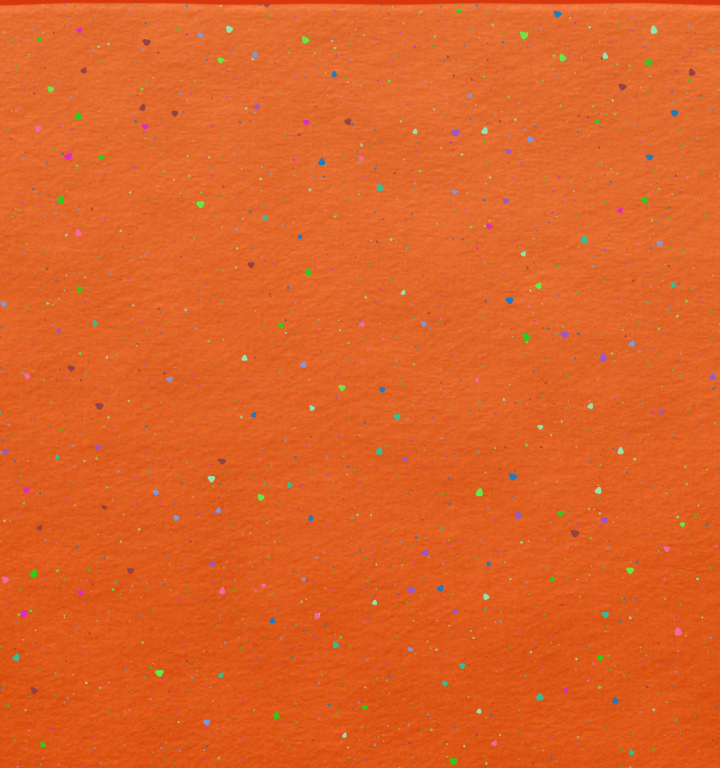
Write a Shadertoy shader that draws this texture.

```glsl
float hash(vec2 p) {
    return fract(sin(dot(p, vec2(127.1, 311.7))) * 43758.5453);
}

float noise(vec2 p) {
    vec2 i = floor(p), f = fract(p);
    f = f * f * (3.0 - 2.0 * f);
    return mix(mix(hash(i), hash(i + vec2(1, 0)), f.x),
               mix(hash(i + vec2(0, 1)), hash(i + vec2(1, 1)), f.x), f.y);
}

// Paper relief: short fibres lying mostly sideways
float relief(vec2 p) {
    p.y += 0.012 * noise(p * 9.0);
    return 0.5 * noise(p * vec2(48, 95)) + 0.35 * noise(p * vec2(105, 190) + 17.0)
         + 0.25 * noise(p * vec2(210, 330) + 41.0);
}

vec3 speckColor(float pick) {
    vec3 inks[10] = vec3[10](
        vec3(0.14, 0.82, 0.10), vec3(0.08, 0.48, 0.78), vec3(0.60, 0.34, 0.80),
        vec3(0.56, 0.25, 0.27), vec3(0.38, 0.94, 0.28), vec3(0.50, 0.60, 0.88),
        vec3(0.18, 0.76, 0.60), vec3(0.94, 0.42, 0.66), vec3(0.55, 0.93, 0.74),
        vec3(0.86, 0.16, 0.80));
    return inks[int(pick * 9.99)];
}

// One jittered layer of rounded chips, as colour and coverage
vec4 specks(vec2 p, float cells, float density, float seed) {
    vec2 q = p * cells + seed;
    vec2 id = floor(q) + seed * 3.0;
    vec2 center = 0.12 + 0.76 * vec2(hash(id), hash(id + 5.3));
    vec2 d = fract(q) - center;

    float turn = 6.2832 * hash(id + 9.1);
    d = mat2(cos(turn), -sin(turn), sin(turn), cos(turn)) * d;
    d.x *= 0.75 + 0.2 * hash(id + 2.7);
    float radius = mix(0.045, 0.082, hash(id + 12.9));
    radius *= 1.0 + 0.14 * sin(3.0 * atan(d.y, d.x) + turn);

    float soft = 0.7 * cells / iResolution.y;
    float cover = 1.0 - smoothstep(-soft, soft, length(d) - radius);
    cover *= step(hash(id + 21.4), density);
    return vec4(speckColor(hash(id + 33.8)), cover);
}

void mainImage(out vec4 fragColor, in vec2 fragCoord) {
    vec2 p = fragCoord / iResolution.y;
    float x = fragCoord.x / iResolution.x;

    // Orange sheet, redder and deeper toward the bottom
    float tone = smoothstep(-0.1, 1.0, p.y + 0.18 * (noise(p * 3.0) - 0.5));
    vec3 color = mix(vec3(0.865, 0.335, 0.085), vec3(0.895, 0.425, 0.190), tone);
    color += 0.025 * (noise(p * vec2(14, 22)) - 0.5);

    // Side light on the fibres, with fine grain
    float slope = relief(p) - relief(p + vec2(-0.0014, 0.0022));
    float grain = noise(p * 420.0 + 70.0) - 0.5;
    color += vec3(0.10, 0.13, 0.11) * slope + vec3(0.025, 0.035, 0.035) * grain;

    // Dust, small flecks and large chips
    vec4 dust = specks(p, 95.0, 0.24, 7.3);
    vec4 fleck = specks(mat2(0.91, 0.41, -0.41, 0.91) * p, 48.0, 0.40, 19.6);
    vec4 chip = specks(mat2(0.96, -0.28, 0.28, 0.96) * p, 18.0, 0.50, 43.2);
    color = mix(color, dust.rgb, 0.75 * dust.a);
    color = mix(color, fleck.rgb, 0.75 * fleck.a);
    color = mix(color, chip.rgb, 0.93 * chip.a);

    // Torn upper edge: pale lip under a red shadow
    float edge = 0.995 + 0.004 * (noise(vec2(x * 9.0, 3.0)) - 0.5);
    color += 0.05 * smoothstep(0.008, 0.0, abs(p.y - edge + 0.005));
    color = mix(color, vec3(0.85, 0.22, 0.06), smoothstep(-0.0015, 0.0015, p.y - edge));

    fragColor = vec4(clamp(color, 0.0, 1.0), 1.0);
}
```
